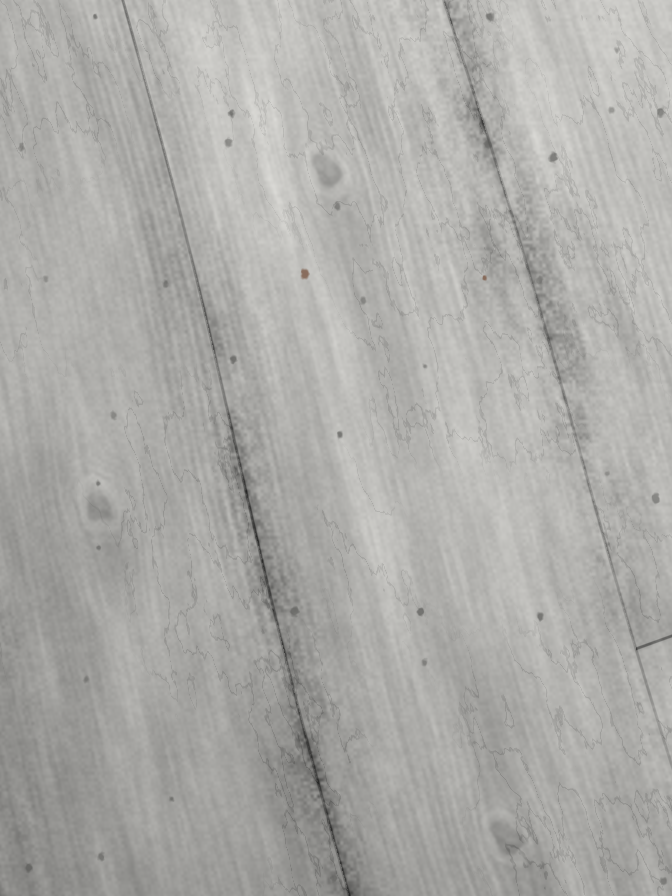
Write a WebGL 2 fragment shader that draws this texture.

```glsl
#version 300 es
precision highp float;

uniform vec2 u_resolution;
out vec4 fragColor;

float hash(vec2 p) {
    return fract(sin(dot(p, vec2(127.1, 311.7))) * 43758.5453);
}

float noise(vec2 p) {
    vec2 i = floor(p), f = fract(p);
    f = f * f * (3.0 - 2.0 * f);
    return mix(mix(hash(i), hash(i + vec2(1, 0)), f.x),
               mix(hash(i + vec2(0, 1)), hash(i + vec2(1, 1)), f.x), f.y);
}

float fbm(vec2 p) {
    float sum = 0.0, amp = 0.52;
    for (int i = 0; i < 5; i++) {
        sum += amp * noise(p);
        p = p * 2.03 + 17.3;
        amp *= 0.5;
    }
    return sum;
}

// Offset from the nearest knot; knots are staggered between planks
vec2 knotOffset(float plank, float across, float y) {
    float odd = mod(plank, 2.0);
    float row = (y - 0.062) / 0.745 - 0.5 * odd;
    return vec2((across - 0.48 - 0.085 * odd) * 0.39,
                (row - floor(row + 0.5)) * 0.745);
}

// Sparse dark flecks, one candidate per cell: x = cover, y = random tint
vec2 flecks(vec2 p) {
    vec2 cell = floor(p), f = fract(p);
    float pick = hash(cell + 3.7);
    vec2 centre = 0.2 + 0.6 * vec2(hash(cell + 11.0), hash(cell + 23.0));
    float radius = 0.025 + 0.035 * hash(cell + 31.0);
    float d = length((f - centre) * vec2(1.0, 0.8)) + 0.03 * (noise(p * 25.0) - 0.5);
    return vec2((1.0 - smoothstep(radius - 0.02, radius + 0.025, d)) * step(0.78, pick),
                hash(cell + 47.0));
}

void main() {
    vec2 p = gl_FragCoord.xy / u_resolution.y;

    // Slanted planks in slight perspective
    float width = 0.407 - 0.049 * p.y;
    float bend = 0.004 * sin(p.y * 6.28);
    float u = (p.x - 0.39 + 0.253 * p.y + bend) / width;
    float plank = floor(u);
    float seam = floor(u + 0.5);
    float side = (u - seam) * width;
    float rightSeam = clamp(seam, 0.0, 1.0);

    // Grain coordinates spread around the knots
    vec2 k = knotOffset(plank, fract(u), p.y);
    vec2 g = vec2(u * 0.39, p.y);
    g.x += 0.006 * (noise(g * vec2(9.0, 5.0) + plank * 7.0) - 0.5);
    g.x -= 0.55 * k.x * exp(-dot(k * k, vec2(500.0, 180.0)));
    g += plank * vec2(3.1, 5.7);

    // Daylight falling from the upper right
    float tone = 0.583 + 0.125 * p.y + 0.08 * p.x + 0.06 * p.x * p.y;
    tone += plank == 0.0 ? 0.015 : 0.0;

    // Cloudy patches and fibres
    float cloud = fbm(g * vec2(15.0, 4.5));
    tone += 0.17 * (cloud - 0.5);
    tone += 0.08 * (fbm(g * vec2(48.0, 9.0) + 40.0) - 0.5);
    tone += 0.045 * (noise(g * vec2(120.0, 6.0)) - 0.5);
    tone += 0.04 * (noise(g * vec2(250.0, 22.0)) - 0.5);
    float ribs = sin(g.x * 560.0 + 5.0 * noise(g * vec2(22.0, 4.0)));
    float ribArea = smoothstep(0.35, 0.8, noise(g * vec2(8.0, 2.5) + 9.0));
    tone += ribs * (0.005 + 0.018 * ribArea * (plank < 0.0 ? 1.2 : 0.6));

    // Grey wear along the seams
    float reach = mix(1.0 - smoothstep(0.35, 0.85, p.y), smoothstep(0.2, 0.6, p.y), rightSeam);
    float spread = 0.016 + 0.028 * noise(vec2(seam * 5.0 + step(0.0, side) * 9.0, p.y * 7.0));
    float wear = exp(-abs(side) / spread) * (0.2 + 0.8 * reach);
    wear *= 0.35 + 1.1 * smoothstep(0.3, 0.7, fbm(g * vec2(40.0, 14.0) + 60.0));
    tone -= 0.14 * wear;

    // Powdery grit, coarser where worn
    tone += (noise(p * 270.0) - 0.5) * (0.035 + 0.12 * wear);
    tone += (noise(p * 130.0 + 5.0) - 0.5) * (0.02 + 0.07 * wear);

    // Hairline cracks
    float ridge = abs(fbm(g * vec2(42.0, 15.0) + 80.0) - 0.5);
    float crackArea = smoothstep(0.45, 0.75, noise(g * vec2(9.0, 5.0) + 30.0) + 0.25 * p.x);
    tone -= 0.07 * (1.0 - smoothstep(0.003, 0.022, ridge)) * crackArea;

    // Knots: dull core, pale rim, fading rings
    float d = length(k * vec2(1.0, 0.8)) + 0.009 * (noise(k * 70.0 + plank * 4.0) - 0.5);
    tone -= 0.075 * (1.0 - smoothstep(0.010, 0.019, d)) * (0.6 + 0.8 * noise(k * 140.0));
    tone += 0.045 * exp(-pow((d - 0.021) / 0.004, 2.0));
    tone -= 0.035 * sin(d * 700.0) * exp(-d * 45.0) * smoothstep(0.01, 0.02, d);
    vec2 tail = k + vec2(-0.008, 0.05);
    tone -= 0.05 * exp(-dot(tail * tail, vec2(2200.0, 500.0))) * (0.5 + cloud);

    // Seam line and the end joint of the right plank
    float line = 1.0 - smoothstep(0.0006, 0.0026, abs(side));
    tone -= line * (0.13 + 0.12 * noise(vec2(seam * 8.0, p.y * 12.0))) * mix(1.0, 0.65, rightSeam);
    float joint = p.y - 0.277 - 0.36 * (p.x - 0.713);
    float onRight = step(1.0, u);
    tone -= 0.24 * onRight * (1.0 - smoothstep(0.0006, 0.0026, abs(joint)));
    tone += 0.04 * onRight * (1.0 - smoothstep(-0.006, 0.0, joint));

    // Neutral grey, a little warmer in the lights
    vec3 colour = tone * vec3(1.003, 1.0, 0.982);
    vec2 fleck = flecks(p * 14.0 + 2.0);
    vec3 fleckColour = mix(vec3(0.36, 0.36, 0.35), vec3(0.48, 0.34, 0.26), step(0.9, fleck.y));
    colour = mix(colour, fleckColour, fleck.x * (0.4 + 0.4 * fleck.y));

    fragColor = vec4(clamp(colour, 0.0, 1.0), 1.0);
}
```
